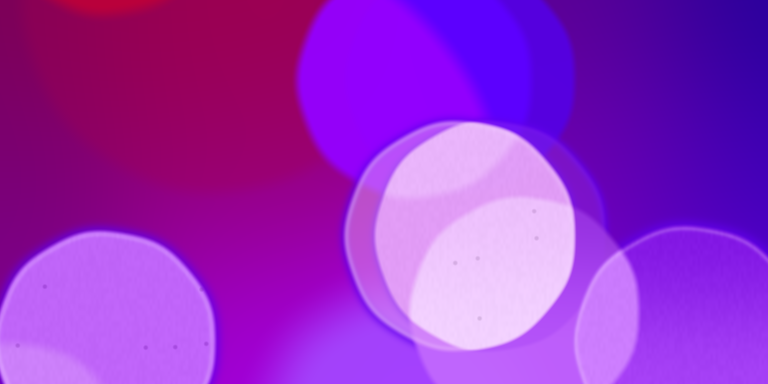
A WebGL 2 fragment shader for this background:

```glsl
#version 300 es
precision highp float;
// Out-of-focus light discs over a crimson, violet and indigo wash.
// The wash is a normalised blend of Gaussian colour spots; translucent discs
// are layered on it, with their overlaps brightened by multiplied masks.

uniform vec2 u_resolution;
out vec4 outColor;

// Discs: centre x, centre y, radius, in canvas heights.
const vec3 RED_CAP      = vec3(0.280, 1.250, 0.288);
const vec3 RED_VEIL     = vec3(0.560, 1.000, 0.500);
const vec3 VIOLET_SPLIT = vec3(0.650, 0.480, 0.650);
const vec3 VIOLET_DISC  = vec3(1.080, 0.790, 0.305);
const vec3 BLUE_DISC    = vec3(1.200, 0.795, 0.298);
const vec3 PINK_LEFT    = vec3(1.198, 0.385, 0.300);
const vec3 PINK_RIGHT   = vec3(1.278, 0.385, 0.300);
const vec3 LOW_DISC     = vec3(1.367, 0.188, 0.298);
const vec3 RIGHT_DISC   = vec3(1.797, 0.110, 0.302);
const vec3 LEFT_DISC    = vec3(0.275, 0.110, 0.288);
const vec3 CORNER_DISC  = vec3(0.040, -0.190, 0.295);
const vec3 FLOOR_GLOW   = vec3(1.040, -0.110, 0.340);

const vec3 VIOLET   = vec3(0.58, 0.00, 1.00);
const vec3 BLUE     = vec3(0.36, 0.00, 1.00);
const vec3 RIM_BLUE = vec3(0.38, 0.00, 0.93);
const vec3 ORCHID   = vec3(0.76, 0.41, 0.99);
const vec3 PINK     = vec3(0.90, 0.64, 0.97);
const vec3 PALE     = vec3(0.95, 0.82, 1.00);

const float EDGE = 0.007;    // half width of a disc edge
const float GRAIN = 0.018;   // strength of the fine texture
const float SPOT_SIZE = 0.36;

// Colour spots of the background: top, middle and bottom rows.
const int SPOTS = 12;
const vec2 SPOT_POS[SPOTS] = vec2[](
    vec2(0.0, 1.0), vec2(0.55, 0.95), vec2(1.50, 1.0), vec2(2.0, 1.0),
    vec2(0.0, 0.5), vec2(0.65, 0.52), vec2(1.55, 0.55), vec2(2.0, 0.5),
    vec2(0.0, 0.0), vec2(0.65, 0.08), vec2(1.20, 0.0), vec2(1.95, 0.0));
const vec3 SPOT_COLOR[SPOTS] = vec3[](
    vec3(0.48, 0.0, 0.33), vec3(0.60, 0.0, 0.30), vec3(0.36, 0.0, 0.57), vec3(0.13, 0.0, 0.60),
    vec3(0.47, 0.0, 0.47), vec3(0.58, 0.0, 0.50), vec3(0.45, 0.0, 0.71), vec3(0.23, 0.0, 0.73),
    vec3(0.50, 0.0, 0.60), vec3(0.64, 0.0, 0.88), vec3(0.66, 0.0, 1.00), vec3(0.46, 0.0, 0.92));

float hash(vec2 p) {
    p = fract(p * vec2(0.1031, 0.1130));
    p += dot(p, p.yx + 33.33);
    return fract((p.x + p.y) * p.x * 91.7);
}

float noise(vec2 p) {
    vec2 i = floor(p), f = fract(p);
    f = f * f * (3.0 - 2.0 * f);
    return mix(mix(hash(i), hash(i + vec2(1, 0)), f.x),
               mix(hash(i + vec2(0, 1)), hash(i + vec2(1, 1)), f.x), f.y);
}

// Signed distance to a disc with a slightly uneven aperture outline.
float discDistance(vec2 p, vec3 disc) {
    vec2 d = p - disc.xy;
    return length(d) - disc.z + 0.002 * cos(9.0 * atan(d.y, d.x));
}

float fill(float d, float softness) {
    return 1.0 - smoothstep(-softness, softness, d);
}

float band(float d, float width) {
    return exp(-d * d / (width * width));
}

vec3 background(vec2 p) {
    vec3 sum = vec3(0.0);
    float total = 0.0;
    for (int i = 0; i < SPOTS; i++) {
        vec2 d = (p - SPOT_POS[i]) / SPOT_SIZE;
        float weight = exp(-dot(d, d));
        sum += weight * SPOT_COLOR[i];
        total += weight;
    }
    return sum / total;
}

// Small dark dust marks, one at most per cell.
float dust(vec2 p) {
    vec2 cell = floor(p * 14.0);
    vec2 offset = 0.3 + 0.4 * vec2(hash(cell + 3.0), hash(cell + 17.0));
    float d = length(fract(p * 14.0) - offset);
    return step(0.86, hash(cell + 41.0)) * (1.0 - smoothstep(0.03, 0.12, d));
}

void main() {
    vec2 p = gl_FragCoord.xy / u_resolution.y;
    p.x += 1.0 - 0.5 * u_resolution.x / u_resolution.y;
    vec3 color = background(p);

    // Faint red discs and the lavender light along the bottom.
    color = mix(color, vec3(0.64, 0.0, 0.30), 0.30 * fill(discDistance(p, RED_VEIL), 0.03));
    color = mix(color, vec3(0.78, 0.0, 0.20), 0.75 * fill(discDistance(p, RED_CAP), 0.025));
    color = mix(color, vec3(0.64, 0.30, 1.0), 0.85 * fill(discDistance(p, FLOOR_GLOW), 0.10));

    // Violet and blue pair at the top.
    float violet = fill(discDistance(p, VIOLET_DISC), 0.016);
    float split = fill(discDistance(p, VIOLET_SPLIT), 0.03);
    color = mix(color, vec3(0.33, 0.0, 0.90), 0.9 * fill(discDistance(p, BLUE_DISC), 0.012));
    color = mix(color, mix(BLUE, VIOLET, split), 0.96 * violet);

    // Masks of the paler discs.
    float leftEdge = discDistance(p, PINK_LEFT), rightEdge = discDistance(p, PINK_RIGHT);
    float pinkLeft = fill(leftEdge, EDGE), pinkRight = fill(rightEdge, EDGE);
    float lens = pinkLeft * pinkRight;
    float low = fill(discDistance(p, LOW_DISC), 0.010);
    float sideEdge = discDistance(p, RIGHT_DISC), cornerEdge = discDistance(p, LEFT_DISC);
    float side = fill(sideEdge, EDGE), corner = fill(cornerEdge, EDGE);

    // Blue fringes, then translucent bodies.
    float fringe = max(max(band(leftEdge, 0.014), band(rightEdge, 0.012)),
                       max(band(sideEdge, 0.018), band(cornerEdge, 0.018)));
    color = mix(color, RIM_BLUE, 0.6 * fringe * (1.0 - low));
    color = mix(color, ORCHID, low * mix(0.9, 0.45, smoothstep(0.1, 0.45, p.y)));
    color = mix(color, PINK, 0.48 * pinkLeft);
    color = mix(color, vec3(0.62, 0.22, 0.95), 0.32 * pinkRight);
    vec3 sideColor = mix(vec3(0.67, 0.28, 0.97), vec3(0.53, 0.10, 0.91), smoothstep(0.0, 0.4, p.y));
    color = mix(color, sideColor, 0.9 * side);
    color = mix(color, ORCHID, 0.96 * corner);

    // Brighter overlaps.
    color = mix(color, PINK, 0.92 * lens);
    color = mix(color, PALE, 0.45 * lens * violet);
    color = mix(color, PALE, lens * low * mix(1.0, 0.65, smoothstep(0.1, 0.5, p.y)));
    color = mix(color, vec3(0.82, 0.52, 1.0), 0.88 * side * low);
    color = mix(color, PALE, 0.25 * corner * fill(discDistance(p, CORNER_DISC), 0.02));

    // Thin bright outlines, fine texture and dust.
    float outline = max(band(leftEdge + 0.008, 0.006), band(cornerEdge + 0.010, 0.006));
    outline = max(outline, band(sideEdge + 0.008, 0.006));
    color = mix(color, PALE, 0.22 * outline);
    float body = max(max(lens, corner), side);
    color += GRAIN * body * (noise(p * vec2(150.0, 70.0)) - 0.5);
    color -= 0.10 * dust(p) * max(corner, lens * low);
    outColor = vec4(clamp(color, 0.0, 1.0), 1.0);
}
```
